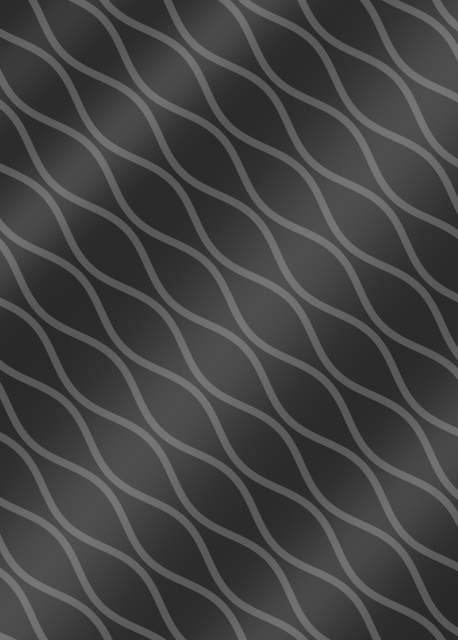
This pattern is drawn by a WebGL 2 fragment shader. Its source:

```glsl
#version 300 es
precision highp float;
// Ogee lattice of pale wavy lines running down the diagonal over dark metal.
// Neighbouring cosine lines swing in opposite phase; soft Gaussian sheens
// cross them along the other diagonal. Lengths are in canvas heights.

uniform vec2 u_resolution;
out vec4 fragColor;

const float TAU = 6.2831853;
const float SPACING = 0.0731;     // between line axes, along x - y
const float WAVELENGTH = 0.3685;  // along x + y
const float AMPLITUDE = 0.0221;
const float HALF_WIDTH = 0.0059;
const vec3 METAL_DARK = vec3(0.16);
const vec3 METAL_LIGHT = vec3(0.305);
const vec3 LINE_COLOR = vec3(1.0);
const float LINE_OPACITY = 0.22;

// Soft band across the diagonal; tilt shifts its centre along its length.
float sheen(vec2 diag, float center, float tilt, float spread) {
  float t = (diag.x - center - tilt * diag.y) / spread;
  return exp(-0.5 * t * t);
}

// Approximate distance to the nearest of the alternating cosine lines.
float waveDistance(vec2 diag, float spacing, float wavelength, float amplitude) {
  float k = TAU / wavelength;
  float wave = amplitude * cos(k * diag.x);
  float slope = amplitude * k * sin(k * diag.x);
  float cell = floor(diag.y / spacing);
  float nearest = spacing;
  for (float i = -1.0; i <= 1.0; i++) {
    float id = cell + i;
    float side = 1.0 - 2.0 * mod(id, 2.0);
    nearest = min(nearest, abs(diag.y - spacing * (id + 0.5) - side * wave));
  }
  return nearest / sqrt(2.0 * (1.0 + slope * slope));
}

void main() {
  vec2 p = gl_FragCoord.xy / u_resolution.y;
  p.y = 1.0 - p.y;
  vec2 diag = vec2(p.x + p.y, p.x - p.y);
  float pixel = 1.0 / u_resolution.y;

  // Brushed sheens, from the upper left corner to the lower right
  float light = 0.50 * sheen(diag, 0.130, 0.00, 0.050)
              + 0.90 * sheen(diag, 0.391, 0.00, 0.058)
              + 1.00 * sheen(diag, 0.875, -0.10, 0.111)
              + 0.86 * sheen(diag, 1.404, -0.03, 0.081);
  vec3 color = mix(METAL_DARK, METAL_LIGHT, min(light, 1.0));

  // Translucent line work
  float d = waveDistance(diag, SPACING, WAVELENGTH, AMPLITUDE) - HALF_WIDTH;
  float coverage = 1.0 - smoothstep(-0.7 * pixel, 0.7 * pixel, d);
  color = mix(color, LINE_COLOR, LINE_OPACITY * coverage);

  fragColor = vec4(color, 1.0);
}
```
